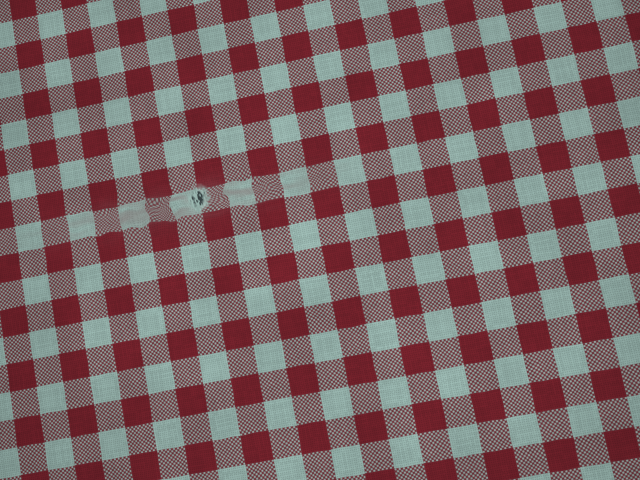
A WebGL 2 fragment shader for this texture:

```glsl
#version 300 es
precision highp float;

uniform vec2 u_resolution;
out vec4 fragColor;

const float PI = 3.14159;
const float THREADS = 28.0;   // threads in one red-and-pale repeat
const vec3 RED = vec3(0.425, 0.125, 0.16);
const vec3 PALE = vec3(0.55, 0.655, 0.63);
const vec3 HOLE_GREY = vec3(0.36, 0.43, 0.44);

float hash(vec2 p) {
    return fract(sin(dot(p, vec2(12.9898, 78.233))) * 43758.5453);
}

float noise(vec2 p) {
    vec2 cell = floor(p);
    vec2 f = fract(p);
    f = f * f * (3.0 - 2.0 * f);
    float low = mix(hash(cell), hash(cell + vec2(1, 0)), f.x);
    float high = mix(hash(cell + vec2(0, 1)), hash(cell + vec2(1, 1)), f.x);
    return mix(low, high, f.y);
}

// Tilted cloth plane: whole numbers fall on the centres of the red squares
vec2 clothPosition(vec2 p) {
    mat3 clothToView = mat3(
        0.10969, 0.02193, -0.005506,
        0.02066, -0.10754, -0.009474,
        -0.02621, 0.28847, 0.97247);
    vec3 q = inverse(clothToView) * vec3(p, 1.0);
    return q.xy / q.z;
}

// 1 inside a red band, 0 inside a pale one
float redBand(float x, float softness) {
    return 1.0 - smoothstep(0.25 - softness, 0.25 + softness, abs(x - round(x)));
}

// Strength of a mended tear along one row of squares
float scarMask(vec2 q, vec2 center) {
    vec2 d = (q - center) / vec2(2.1, 0.28);
    return exp(-dot(d, d));
}

// Puckered cloth: rows drawn together, threads wandering
vec2 pucker(vec2 q, vec2 center, float strength) {
    float scar = scarMask(q, center);
    vec2 wander = vec2(noise(q * 5.0), noise(q * 5.0 + 31.0)) - 0.5;
    q.y += strength * (q.y - center.y) * scar;
    return q + wander * (0.015 + 0.16 * scar);
}

// Plain weave: warp and weft take turns on top
vec3 weave(vec2 q, vec3 dyed, vec3 plain) {
    vec2 thread = q * THREADS;
    vec2 wave = sin(PI * thread);
    float over = 0.5 + 0.5 * clamp(1.5 * wave.x * wave.y, -0.85, 0.85);
    float warp = redBand(q.x, 0.008);
    float weft = redBand(q.y, 0.008);
    vec3 color = mix(plain, dyed, mix(weft, warp, over));

    // Uneven yarn and small gaps where threads cross
    float yarn = mix(hash(vec2(floor(thread.y), floor(q.x * 3.0))),
                     hash(vec2(floor(thread.x), floor(q.y * 3.0) + 57.0)), over);
    float gap = (1.0 - abs(wave.x)) * (1.0 - abs(wave.y));
    color *= 0.97 + 0.10 * yarn - 0.25 * gap;

    // Mixed squares look a little greyer
    float mixed = abs(warp - weft);
    float grey = dot(color, vec3(0.333));
    return mix(color, vec3(grey), 0.12 * mixed);
}

// Frayed hole with loose pale fibres around a grey core
vec3 addHole(vec3 color, vec2 p, vec2 center, float radius) {
    vec2 d = (p - center) / radius;
    float r = length(d * vec2(1.0, 0.85)) + 0.5 * (noise(d * 3.0 + 8.0) - 0.5);
    float fibres = noise(vec2(d.x * 7.0 + d.y * 2.0, d.y * 3.0));
    vec3 frayed = mix(PALE * 0.85, PALE * 1.12, fibres);
    vec3 core = mix(HOLE_GREY * 0.55, PALE, smoothstep(0.25, 0.75, fibres));
    color = mix(color, frayed, 0.85 * (1.0 - smoothstep(0.9, 1.5, r)));
    return mix(color, core, 1.0 - smoothstep(0.45, 0.85, r));
}

vec3 cloth(vec2 p) {
    vec2 scarCenter = vec2(-2.6, 1.5);
    vec2 q = pucker(clothPosition(p), scarCenter, 0.2);
    vec3 color = weave(q, RED, PALE);

    // Pink, rubbed fibres along the mend
    float rubbed = scarMask(q, scarCenter) * noise(q * vec2(3.0, 11.0));
    color = mix(color, mix(RED, PALE, 0.58), 0.75 * rubbed);
    color = addHole(color, p, vec2(-0.253, 0.087), 0.018);

    // Faded patches and soft light from the middle
    color *= 0.96 + 0.08 * noise(q * 1.3 + 4.0);
    return color * (1.06 - 0.22 * dot(p, p));
}

void main() {
    const int SAMPLES = 3;
    vec3 total = vec3(0.0);
    for (int y = 0; y < SAMPLES; y++) {
        for (int x = 0; x < SAMPLES; x++) {
            vec2 offset = (vec2(x, y) + 0.5) / float(SAMPLES) - 0.5;
            vec2 p = (gl_FragCoord.xy + offset - 0.5 * u_resolution) / u_resolution.y;
            total += cloth(p);
        }
    }
    fragColor = vec4(total / float(SAMPLES * SAMPLES), 1.0);
}
```
